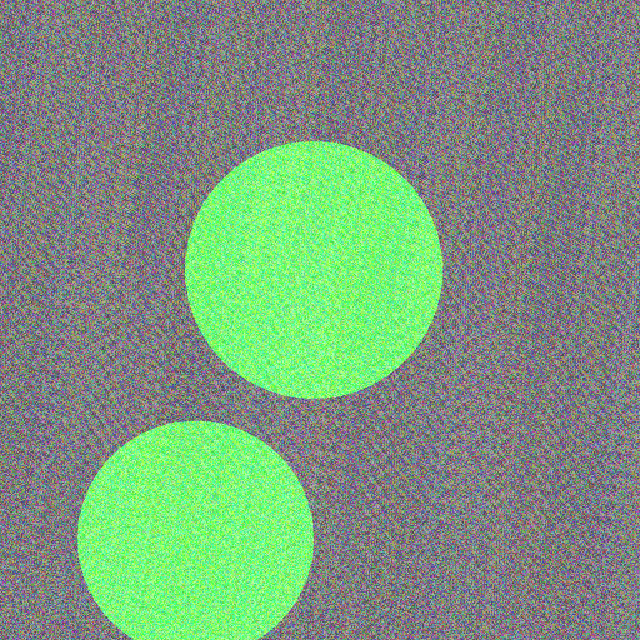
Reproduce this background procedurally as a WebGL 1 fragment shader.

```glsl
precision highp float;
// Two bright green discs on a mid grey ground, all covered in fine colour grain.

#define GRAIN_CELLS 512.0
#define GRAIN_SPREAD 0.25
#define GROUND_COLOR vec3(0.498, 0.491, 0.506)
#define DISC_COLOR vec3(0.484, 1.06, 0.484)
#define UPPER_CENTER vec2(0.4902, 0.5781)
#define UPPER_RADIUS 0.2012
#define LOWER_CENTER vec2(0.3057, 0.1579)
#define LOWER_RADIUS 0.1846

uniform vec2 u_resolution;

float hash(vec2 p) {
  return fract(sin(dot(p, vec2(12.9898, 78.233))) * 43758.5453);
}

// Independent grain for each channel, from -1 to 1
vec3 colorGrain(vec2 cell) {
  return 2.0 * vec3(hash(cell), hash(cell + 17.31), hash(cell + 41.73)) - 1.0;
}

float discDistance(vec2 p, vec2 center, float radius) {
  return length(p - center) - radius;
}

void main() {
  float unitsPerPixel = 1.0 / min(u_resolution.x, u_resolution.y);
  vec2 p = gl_FragCoord.xy * unitsPerPixel;

  // Union of the discs with a one-pixel soft edge
  float dist = min(discDistance(p, UPPER_CENTER, UPPER_RADIUS),
                   discDistance(p, LOWER_CENTER, LOWER_RADIUS));
  float coverage = clamp(0.5 - dist / unitsPerPixel, 0.0, 1.0);
  vec3 color = mix(GROUND_COLOR, DISC_COLOR, coverage);

  // Grain over everything
  color += GRAIN_SPREAD * colorGrain(floor(p * GRAIN_CELLS));

  gl_FragColor = vec4(clamp(color, 0.0, 1.0), 1.0);
}
```
